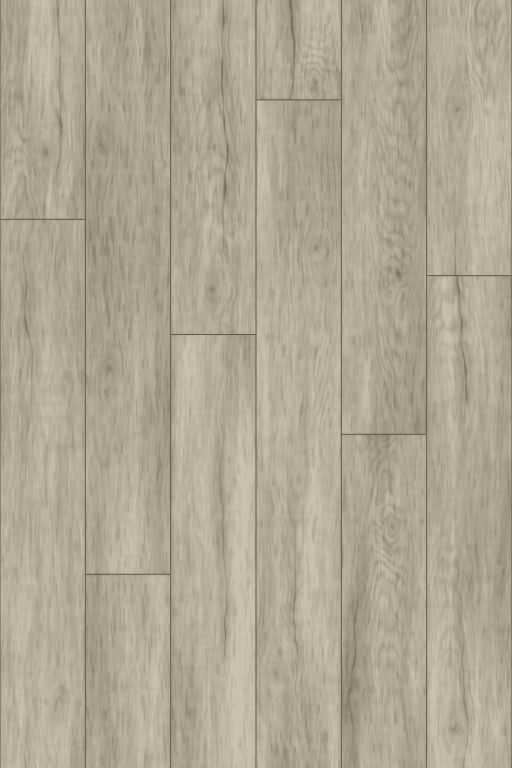
This texture is drawn by a WebGL 2 fragment shader. Its source:

```glsl
#version 300 es
precision highp float;
// Greige oak plank floor: six columns, each with one staggered end joint.
// Every plank gets its own seed for stretched-noise fibres, nested arch
// rings, knots that bend the grain, and long thin drying cracks.
uniform vec2 u_resolution;
out vec4 fragColor;

float hash(vec2 p) {
  vec3 q = fract(vec3(p.xyx) * 0.1031);
  q += dot(q, q.yzx + 33.33);
  return fract((q.x + q.y) * q.z);
}

float noise(vec2 p) {
  vec2 i = floor(p), f = fract(p);
  f = f * f * (3.0 - 2.0 * f);
  return mix(mix(hash(i), hash(i + vec2(1, 0)), f.x),
             mix(hash(i + vec2(0, 1)), hash(i + vec2(1, 1)), f.x), f.y);
}

float fbm(vec2 p) {
  float sum = 0.0, amp = 0.53;
  for (int i = 0; i < 4; i++) {
    sum += amp * noise(p);
    p = p * 2.03 + 17.3;
    amp *= 0.5;
  }
  return sum;
}

// Lightness of one plank; p.x spans 0..1 across it, p.y runs along it.
float woodTone(vec2 p, float seed) {
  vec2 shift = vec2(seed * 13.7, seed * 7.9);
  vec2 grain = p;
  float knotDark = 0.0, ringLift = 0.0;

  // Knots: at most one per cell along the plank.
  float cell = floor(p.y / 1.7);
  for (int i = -1; i <= 1; i++) {
    vec2 id = vec2(cell + float(i) + 20.0, seed * 3.0 + 5.0);
    float present = step(0.5, hash(id + 2.7));
    vec2 center = vec2(0.08 + 0.84 * hash(id),
                       (cell + float(i) + 0.2 + 0.6 * hash(id + 9.1)) * 1.7);
    vec2 d = p - center;
    d += 0.16 * (vec2(fbm(p * 6.0 + shift), fbm(p * 5.0 - shift)) - 0.5);
    vec2 e = d * vec2(1.0, 0.5);
    float r2 = dot(e, e);
    float pull = present * exp(-r2 * 30.0);
    grain.x -= d.x * 0.7 * pull;
    ringLift += 0.45 * pull;
    knotDark += present * (0.34 * exp(-r2 * 1500.0) + 0.20 * exp(-r2 * 80.0));
  }

  // Slow sideways wander of the fibres.
  grain.x += 0.14 * (fbm(vec2(p.x * 1.5, p.y * 0.7) + shift) - 0.5);
  vec2 g = grain + shift;

  // Wide light and dark zones, then streaks, fibres and hair-fine grain.
  float zone = noise(vec2(g.x * 1.5, g.y * 0.4) + 50.0);
  float broad = fbm(vec2(g.x * 3.2, g.y * 0.4));
  float fibre = fbm(vec2(g.x * 13.0, g.y * 0.9));
  float fine = noise(vec2(g.x * 32.0, g.y * 3.0));
  float hair = noise(vec2(g.x * 52.0, g.y * 9.0));
  float fleck = noise(vec2(g.x * 9.0 + g.y * 3.0, g.y * 24.0));
  float tone = 0.755 + 0.20 * (hash(shift) - 0.5);
  tone += 0.26 * (zone - 0.5) + 0.78 * (broad - 0.5) + 0.40 * (fibre - 0.5);
  tone += 0.20 * (fine - 0.5) + 0.24 * (hair - 0.5) + 0.10 * (fleck - 0.5);

  // Short dark pores, denser in the dark zones.
  float pore = noise(vec2(g.x * 44.0, g.y * 6.0) + 7.0);
  tone -= (0.30 - 0.16 * zone) * smoothstep(0.62, 0.92, pore);

  // Nested arches, showing only in patches near the heart of the plank.
  float heart = 0.25 + 0.5 * hash(shift + 4.0);
  float arch = grain.x - heart;
  float side = hash(shift + 8.0) < 0.5 ? -1.0 : 1.0;
  float level = p.y * 0.4 * side + 4.5 * arch * arch + ringLift
              + 0.5 * fbm(vec2(g.x * 3.0, g.y * 0.9));
  float patches = smoothstep(0.45, 0.75, noise(vec2(g.x * 1.6, g.y * 0.55) + 31.0));
  patches = max(patches, min(ringLift, 0.5)) * exp(-arch * arch * 9.0);
  float ring = 0.5 + 0.5 * sin(level * 52.0 + 2.0 * fine);
  tone -= 0.25 * patches * (ring * ring - 0.25) * (0.5 + fibre);

  // Drying crack: a fine wandering line inside a soft brown streak.
  float path = 0.2 + 0.6 * hash(shift + 15.0)
             + 0.20 * (fbm(vec2(p.y * 1.1, seed * 5.0)) - 0.5);
  float off = abs(grain.x - path);
  float open = smoothstep(0.46, 0.74, noise(vec2(p.y * 0.6, seed * 9.3 + 2.0)));
  open *= 0.5 + noise(vec2(p.y * 5.0, seed));
  tone -= open * (0.50 * exp(-off * off * 9000.0) + 0.22 * exp(-off * off * 150.0));

  return tone - knotDark;
}

void main() {
  // One unit is a plank width: 6 across, 9 up.
  vec2 p = gl_FragCoord.xy / u_resolution * vec2(6.0, 9.0);
  float pixel = 9.0 / u_resolution.y;
  float column = min(floor(p.x), 5.0);
  float joints[6] = float[6](6.43, 2.27, 5.08, 7.83, 3.91, 5.77);
  float joint = joints[int(column)];

  float seed = column * 2.0 + step(joint, p.y) + 1.0;
  float tone = woodTone(vec2(p.x - column, p.y), seed);
  vec3 color = mix(vec3(0.55, 0.50, 0.44), vec3(0.775, 0.735, 0.67),
                   clamp(tone, -0.4, 1.1));

  // Seams with a faint bevel shade.
  float seam = min(abs(p.x - round(p.x)), abs(p.y - joint));
  color *= 1.0 - 0.05 * exp(-seam * 45.0);
  float line = clamp((0.006 - seam) / pixel + 0.5, 0.0, 1.0);
  color = mix(color, vec3(0.35, 0.31, 0.26), 0.85 * line);

  fragColor = vec4(color, 1.0);
}
```
